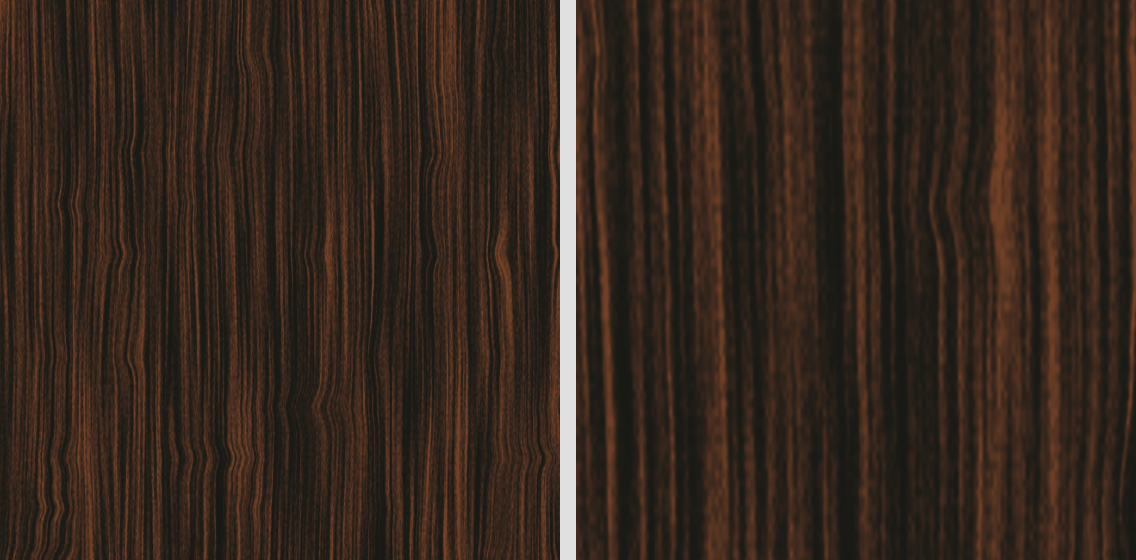
Left, the full canvas; right, a detail of the centre.
This texture is drawn by a WebGL 1 fragment shader. Its source:

```glsl
precision highp float;
// Dark ebony veneer: long vertical streaks of black, brown and orange.
// Streak noise at four widths is laid over a gently bent grain coordinate,
// then turned into an even spread of tones and coloured by a ramp.
uniform vec2 u_resolution;

#define BAND_FREQ   vec2(28.0, 1.6)
#define STREAK_FREQ vec2(105.0, 3.2)
#define LINE_FREQ   vec2(215.0, 3.4)
#define HAIR_FREQ   vec2(350.0, 7.0)
#define PORE_FREQ   vec2(470.0, 190.0)
#define SWAY        0.005
#define KINK        0.014
#define WOBBLE      0.0006
#define CROWDING    0.008
#define TONE_GAIN   1.47

float hash(vec2 p) {
  vec3 q = fract(vec3(p.xyx) * vec3(0.1031, 0.1030, 0.0973));
  q += dot(q, q.yzx + 33.33);
  return fract((q.x + q.y) * q.z);
}

// Smooth value noise from -1 to 1
float noise(vec2 p) {
  vec2 i = floor(p), f = fract(p);
  f = f * f * (3.0 - 2.0 * f);
  float low = mix(hash(i), hash(i + vec2(1.0, 0.0)), f.x);
  float high = mix(hash(i + vec2(0.0, 1.0)), hash(i + 1.0), f.x);
  return 2.0 * mix(low, high, f.y) - 1.0;
}

// One fibre: noise along y with its own phase
float fibre(float column, float y) {
  y += 40.0 * hash(vec2(column, 7.0));
  float i = floor(y), f = fract(y);
  f = f * f * (3.0 - 2.0 * f);
  return 2.0 * mix(hash(vec2(column, i + 20.0)), hash(vec2(column, i + 21.0)), f) - 1.0;
}

// Neighbouring fibres blended across x
float streaks(vec2 p, vec2 freq, float seed) {
  p = p * freq + vec2(seed, 0.0);
  float i = floor(p.x), f = fract(p.x);
  f = f * f * (3.0 - 2.0 * f);
  return mix(fibre(i, p.y), fibre(i + 1.0, p.y), f);
}

// Bends the grain: slow sway, local kinks, and crowded or spread lines
vec2 bendGrain(vec2 p) {
  float kink = noise(p * vec2(9.0, 11.0) + 31.0);
  p.x += SWAY * noise(p * vec2(4.0, 3.0) + 11.0);
  p.x += KINK * kink * kink * kink * kink * kink;
  p.x += WOBBLE * noise(p * vec2(18.0, 22.0) + 53.0);
  p.x += CROWDING * noise(p * vec2(17.0, 2.6) + 71.0);
  return p;
}

vec3 blend(vec3 base, vec3 next, float from, float to, float tone) {
  return mix(base, next, clamp((tone - from) / (to - from), 0.0, 1.0));
}

// Stops sit at the middle of each colour's share of the tones
vec3 woodColour(float tone) {
  vec3 c = vec3(0.092, 0.094, 0.080);
  c = blend(c, vec3(0.12, 0.11, 0.09), 0.0, 0.145, tone);
  c = blend(c, vec3(0.17, 0.13, 0.10), 0.145, 0.425, tone);
  c = blend(c, vec3(0.22, 0.15, 0.11), 0.425, 0.665, tone);
  c = blend(c, vec3(0.27, 0.17, 0.12), 0.665, 0.835, tone);
  c = blend(c, vec3(0.33, 0.20, 0.13), 0.835, 0.935, tone);
  return blend(c, vec3(0.46, 0.26, 0.152), 0.935, 1.0, tone);
}

void main() {
  vec2 p = gl_FragCoord.xy / u_resolution.y;
  vec2 grain = bendGrain(p + 2.0);

  // Wide bands first, then finer and finer lines
  float v = 0.44 * streaks(grain, BAND_FREQ, 0.0);
  v += 0.56 * streaks(grain, STREAK_FREQ, 300.0);
  v += 1.06 * streaks(grain, LINE_FREQ, 700.0);
  v += 0.82 * streaks(grain, HAIR_FREQ, 1500.0);
  v += 0.42 * noise(p * PORE_FREQ);

  // Logistic curve spreads the bell shaped sum evenly over 0 to 1
  float tone = 1.0 / (1.0 + exp(-1.7 * TONE_GAIN * v));
  gl_FragColor = vec4(woodColour(tone), 1.0);
}
```
